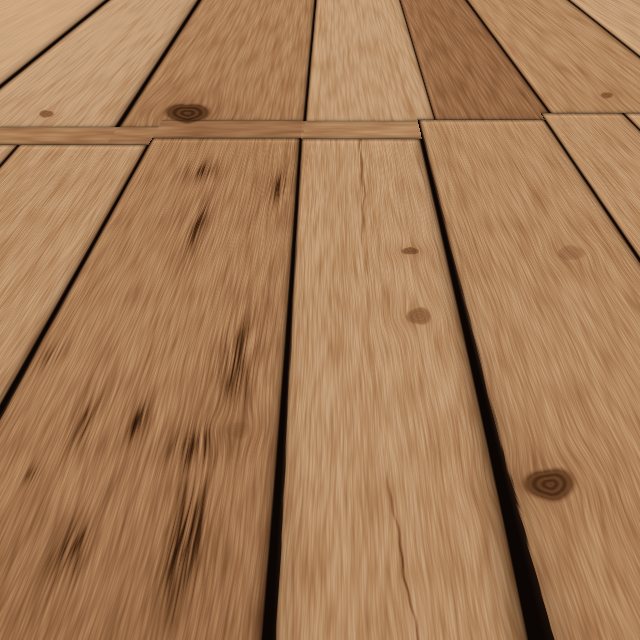
Write a Shadertoy shader that draws this texture.

```glsl
// Weathered wooden planks receding in perspective, with dark gaps, knots and stains.
#define VANISH_X 0.515
#define HORIZON 0.25
#define STREAK_CONTRAST 1.25
#define FIBER_CONTRAST 1.1
#define BROAD_CONTRAST 0.5
#define BAND_HEIGHT 0.028
#define STAIN_DEPTH 2.3
#define CRACK_WIDTH 0.004
#define RIM_LIGHT 0.08
#define HAZE 0.3
// Seams: x at the top edge, slope, width factor
const vec3 FRONT[6] = vec3[6](vec3(.229,-.88,.008), vec3(.358,-.556,.01), vec3(.484,-.063,.011),
    vec3(.608,.237,.018), vec3(.7245,.678,.008), vec3(.797,1.,.006));
const vec3 BACK[6] = vec3[6](vec3(.169,-1.238,.016), vec3(.3125,-.647,.018), vec3(.4935,-.09,.011),
    vec3(.625,.294,.004), vec3(.729,.74,.009), vec3(.889,1.25,.007));
const float FRONT_TONE[7] = float[7](4.3, 4.2, 3.5, 4.3, 3.95, 4.1, 4.3);
const float BACK_TONE[7] = float[7](4.8, 4.4, 3.4, 4.4, 2.55, 3.75, 4.5);
const float JOINT[7] = float[7](.226, .226, .216, .217, .187, .177, .177);
const vec3 RAMP[6] = vec3[6](vec3(.06,.03,.02), vec3(.28,.16,.08), vec3(.49,.33,.20),
    vec3(.60,.42,.28), vec3(.69,.52,.36), vec3(.76,.62,.48));
// Knots and stains: centre, radii
const vec4 KNOTS[8] = vec4[8](vec4(.293,.177,.037,.016), vec4(.860,.757,.043,.027),
    vec4(.655,.494,.020,.014), vec4(.641,.392,.014,.006), vec4(.892,.395,.022,.012),
    vec4(.072,.178,.012,.006), vec4(.948,.149,.010,.005), vec4(.372,.672,.020,.014));
const float KNOT_DEPTH[8] = float[8](.95, .9, .5, .65, .25, .6, .6, .2);
const vec4 STAINS[11] = vec4[11](vec4(.319,.267,.030,.015), vec4(.306,.358,.014,.050),
    vec4(.437,.293,.016,.030), vec4(.371,.560,.035,.085), vec4(.305,.700,.048,.040),
    vec4(.218,.660,.020,.035), vec4(.110,.865,.026,.060), vec4(.080,.555,.015,.020),
    vec4(.052,.740,.014,.016), vec4(.290,.840,.032,.110), vec4(.135,.670,.020,.060));

vec2 hash2(vec2 p) {
    return fract(sin(vec2(dot(p, vec2(127.1, 311.7)), dot(p, vec2(269.5, 183.3)))) * 43758.5);
}
// Distance to the nearest scattered feature point
float cellular(vec2 p) {
    vec2 cell = floor(p);
    float nearest = 2.;
    for (int k = 0; k < 9; k++) {
        vec2 c = cell + vec2(k % 3 - 1, k / 3 - 1), d = c + hash2(c) - p;
        nearest = min(nearest, dot(d, d));
    }
    return sqrt(nearest);
}
// Counts seams to the left; gap holds distance and half width of the nearest
int findPlank(vec3 seams[6], vec2 p, out vec2 gap) {
    int plank = 0;
    gap = vec2(9., 0.);
    for (int i = 0; i < 6; i++) {
        vec3 s = seams[i];
        float d = (p.x - s.x - s.y * p.y) / sqrt(1. + s.y * s.y);
        float w = s.z * (.15 + .95 * p.y * p.y);
        if (d > 0.) plank++;
        if (abs(d) - w < abs(gap.x) - gap.y) gap = vec2(d, w);
    }
    return plank;
}
vec3 woodColor(float tone) {
    vec3 c = RAMP[0];
    for (int i = 1; i < 6; i++) c = mix(c, RAMP[i], clamp(tone - float(i - 1), 0., 1.));
    return c * (1. + .07 * max(tone - 5., 0.));
}
void mainImage(out vec4 fragColor, in vec2 fragCoord) {
    vec2 p = fragCoord / iResolution.xy, gap, backGap;
    p.y = 1. - p.y; // measured downward from the far edge
    float aa = 1.2 / iResolution.y, depth = p.y + HORIZON;
    // Rows, planks and the cross band behind the joint
    int plank = findPlank(FRONT, p, gap), backPlank = findPlank(BACK, p, backGap);
    float joint = p.y - JOINT[plank];
    bool front = joint > 0., band = !front && plank < 4 && joint > -BAND_HEIGHT;
    float tone = front ? FRONT_TONE[plank] : BACK_TONE[backPlank];
    float id = float(front ? plank : backPlank + 9);
    if (!front) gap = backGap;
    if (band) { gap = vec2(9., 0.); tone = plank == 3 ? 3.6 : 3.2; }
    // Knots bend the grain and darken the wood
    float slope = (p.x - VANISH_X) / depth, knotMask = 0., knotTone = 0., stain = 0.;
    vec2 grain = vec2(slope, log(depth));
    for (int i = 0; i < 8; i++) {
        vec2 d = p - KNOTS[i].xy;
        float r = length(d / KNOTS[i].zw) * (1. + .07 * sin(3. * atan(d.y, d.x) + float(i)));
        grain.x -= .4 * d.x / depth * exp(-.3 * r * r);
        tone -= 1.1 * KNOT_DEPTH[i] * exp(-.7 * r);
        float core = smoothstep(1.12, .7, r) * KNOT_DEPTH[i];
        if (core > knotMask) { knotMask = core; knotTone = 1.1 + .3 * sin(r * 20.); }
    }
    // Streaks along the grain over broad wavy bands
    grain.x += .003 * sin(grain.y * 9. + id * 2.) + .001 * sin(grain.y * 31. + slope * 40.);
    vec2 g = (band ? vec2(p.y * 1.5, p.x) : grain) + id * vec2(.731, 3.17);
    float density = front ? 1. : .45;
    float streak = cellular(g * vec2(170. * density, 11.));
    float fiber = cellular(g * vec2(310. * density, 17.) + 40.);
    float broad = cellular(g * vec2(38., 4.) + 9.);
    tone += STREAK_CONTRAST * (.48 - streak) + FIBER_CONTRAST * (.48 - fiber) * smoothstep(-.2, .4, p.y);
    tone += BROAD_CONTRAST * (.45 - broad) + .1 * sin(g.x * 61. + 2. * sin(g.y * 3.));
    // Pale far left, deeper tone toward the near edge
    tone += HAZE * smoothstep(.3, 0., p.y) * (1. + 1.5 * smoothstep(.4, 0., p.x));
    tone -= smoothstep(.5, 1.05, p.y) * (plank == 2 ? .65 : .3);
    // Broken stains on the worn plank
    for (int i = 0; i < 11; i++) {
        vec2 d = p - STAINS[i].xy;
        d = vec2(d.x - slope * d.y, d.y) / STAINS[i].zw;
        stain = max(stain, exp(-dot(d, d)));
    }
    if (front && plank == 2) tone -= STAIN_DEPTH * stain * smoothstep(.1, .8, broad * .6 + streak * .6);
    // Curved crack in the middle plank
    float along = max(p.y - .22, 0.);
    float crackX = .565 + .14 * pow(along, 1.87) + .002 * sin(p.y * 47.) + .001 * sin(p.y * 131.);
    float crack = smoothstep(CRACK_WIDTH, 0., abs(p.x - crackX)) * (.5 + .4 * cos(along * 8.5));
    if (front && plank == 3) tone -= 2.3 * crack * smoothstep(.1, .6, streak + .15);
    vec3 color = woodColor(mix(tone, knotTone, knotMask)), rim = RIM_LIGHT * vec3(1., .8, .6);
    // Joint lines, then gaps with a shaded left shoulder and a lit rough right edge
    float line = exp(-abs(joint) / .0018);
    if (plank < 4) line = max(line, .6 * exp(-abs(joint + BAND_HEIGHT) / .0018));
    color = color * (1. - .5 * line) + rim * exp(-abs(joint - .005) / .002);
    float side = step(0., gap.x), edge = abs(gap.x) - gap.y + side * gap.y * .5 * (streak - .4);
    float shade = 1. - mix(.6, .3, side) * exp(-max(edge, 0.) / (gap.y * .8 + .0015));
    color = color * pow(vec3(shade), vec3(.85, 1., 1.2)) + rim * side * exp(-abs(edge - .005) / .0025);
    vec3 bark = mix(RAMP[0] * .7, RAMP[1], smoothstep(.1, 1., gap.x / max(gap.y, .0001)) * (1. - .8 * p.y));
    color = mix(color, bark, smoothstep(aa, -aa, edge));
    fragColor = vec4(clamp(color, 0., 1.), 1.);
}
```
